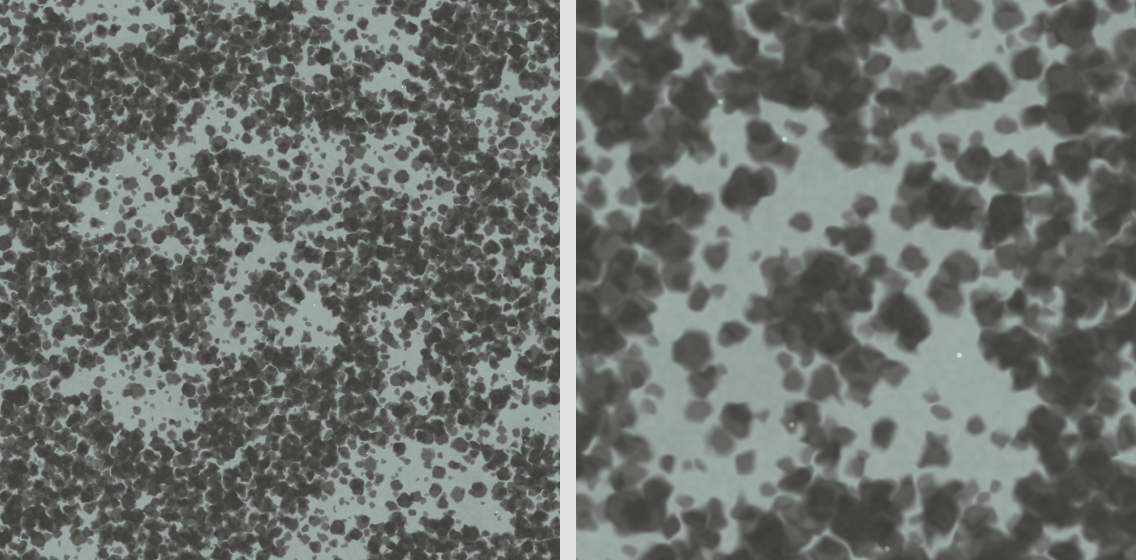
Left: the whole. Right: its middle third, enlarged.
Give the GLSL for this texture, as a Shadertoy shader.

```glsl
// Dark, soft-edged grains scattered and clumped over a pale grey-green ground.
// Jittered grids of round grains each block part of the light, so overlapping
// grains grow darker; noise gathers them into clumps and roughens their rims.

const vec3 GROUND = vec3(0.615, 0.665, 0.643);
const vec3 GRAIN  = vec3(0.250, 0.250, 0.232);
const vec3 BROWN_SHIFT = vec3(0.0, -0.010, -0.014);

float hash(vec2 p) {
    return fract(sin(dot(p, vec2(127.1, 311.7))) * 43758.5453);
}

vec2 hash2(vec2 p) {
    return vec2(hash(p), hash(p + vec2(37.2, 17.9)));
}

float valueNoise(vec2 p) {
    vec2 cell = floor(p);
    vec2 f = fract(p);
    f = f * f * (3.0 - 2.0 * f);
    float low  = mix(hash(cell), hash(cell + vec2(1.0, 0.0)), f.x);
    float high = mix(hash(cell + vec2(0.0, 1.0)), hash(cell + vec2(1.0, 1.0)), f.x);
    return mix(low, high, f.y);
}

// Chance of finding a grain: low in clearings, high in clumps
float clumpChance(vec2 p) {
    float n = 0.65 * valueNoise(p * 13.0 + 4.7) + 0.35 * valueNoise(p * 25.0 + 31.3);
    return mix(0.22, 0.97, smoothstep(0.34, 0.64, n));
}

// Light passing through one layer of grains, from 0 to 1
float grainLayer(vec2 p, float cells, float minRadius, float maxRadius,
                 float opacity, float softness, float seed) {
    vec2 home = floor(p * cells);
    float light = 1.0;
    for (int y = -1; y <= 1; y++) {
        for (int x = -1; x <= 1; x++) {
            vec2 cell = home + vec2(x, y);
            vec2 key = cell + seed;
            vec2 center = (cell + hash2(key)) / cells;
            float present = step(hash(key + 71.3), clumpChance(center));
            float radius = mix(minRadius, maxRadius, hash(key + 113.7));
            float strength = opacity * mix(0.8, 1.15, hash(key + 59.1));
            float dist = length(p - center);
            float cover = 1.0 - smoothstep(radius - softness, radius + softness, dist);
            light *= 1.0 - present * strength * cover;
        }
    }
    return light;
}

// Rare tiny bright dust points
float dustSpecks(vec2 p, float cells, float chance, float radius) {
    vec2 cell = floor(p * cells);
    vec2 center = (cell + mix(vec2(0.2), vec2(0.8), hash2(cell + 211.0))) / cells;
    float present = step(hash(cell + 307.0), chance);
    return present * (1.0 - smoothstep(0.3 * radius, radius, length(p - center)));
}

void mainImage(out vec4 fragColor, in vec2 fragCoord) {
    vec2 uv = fragCoord / iResolution.y;

    // Rough rims: nudge the lookup position by fine noise
    vec2 wobble = vec2(valueNoise(uv * 130.0), valueNoise(uv * 130.0 + 57.0)) - 0.5;
    vec2 p = uv + 0.0055 * wobble;

    // Large, medium and small grains
    float light = grainLayer(p, 38.0, 0.0065, 0.0140, 0.76, 0.0030, 3.0);
    light *= grainLayer(p + 0.013, 37.0, 0.0060, 0.0135, 0.74, 0.0032, 91.0);
    light *= grainLayer(p, 55.0, 0.0050, 0.0090, 0.66, 0.0027, 157.0);
    light *= grainLayer(p, 80.0, 0.0026, 0.0058, 0.50, 0.0022, 263.0);

    // Faint haze in the ground
    light *= 1.0 - 0.10 * valueNoise(uv * 9.0 + 12.0) * valueNoise(uv * 40.0);

    // Ground to grain, browner through the half-lit rims
    vec3 color = mix(GRAIN, GROUND, light);
    color += BROWN_SHIFT * 4.0 * light * (1.0 - light);

    // Fine mottling and dust
    float mottle = valueNoise(uv * 330.0) + valueNoise(uv * 190.0 + 8.0) - 1.0;
    color += 0.022 * mottle;
    color += 0.22 * dustSpecks(uv, 40.0, 0.03, 0.0022);

    fragColor = vec4(clamp(color, 0.0, 1.0), 1.0);
}
```
